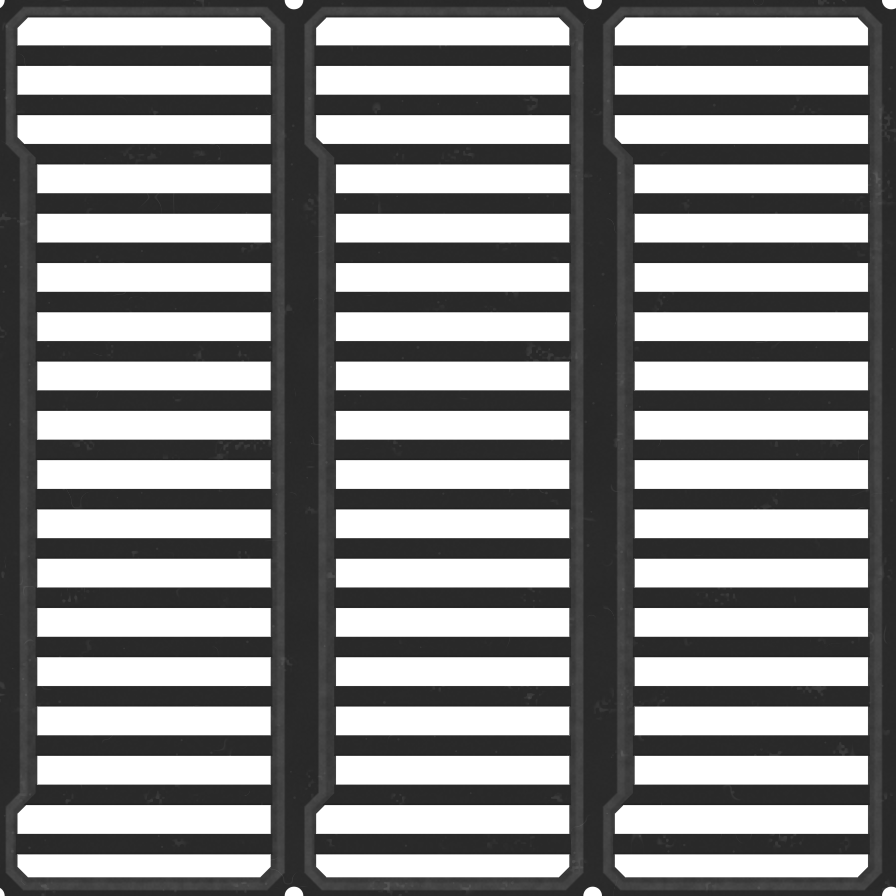
Reproduce this pattern procedurally as a WebGL 2 fragment shader.

```glsl
#version 300 es
precision highp float;
// Three dark louvred grille panels with bevelled, notched frames and faint wear.

#define UNITS 768.0        // design units across the canvas
#define PANEL_WIDTH 256.0  // three panels across, one down
#define SLAT_PITCH 42.24
#define SLAT_HALF 8.8
#define SLAT_FIRST 47.7    // centre of the top slat
#define NOTCH_CENTRE 407.5
#define HOLE_RADIUS 8.0
#define RIDGE_WIDTH 6.5
#define WEAR 0.085

uniform vec2 u_resolution;
out vec4 fragColor;

const vec3 METAL = vec3(0.162);
const vec3 RIDGE = vec3(0.268);
const vec3 BEVEL = vec3(0.228);
const vec3 OPEN = vec3(1.0);

float hash(vec2 p) {
    vec3 q = fract(vec3(p.xyx) * 0.1031);
    q += dot(q, q.yzx + 33.33);
    return fract((q.x + q.y) * q.z);
}

float noise(vec2 p) {
    vec2 i = floor(p), f = fract(p);
    f = f * f * (3.0 - 2.0 * f);
    float low = mix(hash(i), hash(i + vec2(1, 0)), f.x);
    float high = mix(hash(i + vec2(0, 1)), hash(i + vec2(1, 1)), f.x);
    return mix(low, high, f.y);
}

// Chamfered box with a long shallow notch cut into its left side.
float notchedPanel(vec2 p, vec2 lo, vec2 hi, float chamfer, float depth, float halfLength) {
    vec2 side = max(lo - p, p - hi);
    vec2 q = abs(p - 0.5 * (lo + hi)) - 0.5 * (hi - lo);
    float box = max(max(side.x, side.y), (q.x + q.y + chamfer) * 0.7071);
    float slope = (halfLength - abs(p.y - NOTCH_CENTRE) - (p.x - lo.x)) * 0.7071;
    return max(box, min(lo.x + depth - p.x, slope));
}

float cover(float d, float aa) {
    return 1.0 - smoothstep(-0.5 * aa, 0.5 * aa, d);
}

// Sparse round dust specks, at most one per grid square.
float specks(vec2 p) {
    vec2 id = floor(p / 16.0);
    vec2 centre = 3.0 + 10.0 * vec2(hash(id + 7.1), hash(id + 19.7));
    float radius = 0.5 + 0.9 * hash(id + 41.3);
    float present = step(0.86, hash(id + 3.9));
    return present * (1.0 - smoothstep(radius * 0.4, radius + 0.5, length(p - id * 16.0 - centre)));
}

// Scuffed patches, short hairlines and dust.
float wear(vec2 p) {
    float patches = smoothstep(0.78, 0.95, noise(p / 19.0 + 5.0));
    float scuff = patches * smoothstep(0.5, 0.85, noise(p / 2.6));
    float hairline = 1.0 - smoothstep(0.0, 0.035, abs(noise(p / 13.0 + 60.0) - 0.5));
    hairline *= smoothstep(0.79, 0.93, noise(p / 21.0 + 90.0));
    return scuff * 0.8 + hairline * 0.55 + specks(p) * 0.6;
}

void main() {
    // Design units, with y measured down from the top edge
    vec2 p = gl_FragCoord.xy / u_resolution * UNITS;
    p.y = UNITS - p.y;
    float aa = 1.3 * UNITS / min(u_resolution.x, u_resolution.y);
    vec2 cell = vec2(mod(p.x, PANEL_WIDTH), p.y);

    // Frame outline, opening and slats
    float rim = notchedPanel(cell, vec2(5, 6), vec2(244, 763), 15.0, 12.0, 284.0);
    float opening = notchedPanel(cell, vec2(15, 15), vec2(232, 752), 9.0, 17.0, 290.0);
    float slatY = mod(cell.y - SLAT_FIRST + 0.5 * SLAT_PITCH, SLAT_PITCH) - 0.5 * SLAT_PITCH;
    float slat = abs(slatY) - SLAT_HALF;

    // Flat metal with fine grain
    float grain = noise(p / 1.7) - 0.5;
    vec3 color = METAL + 0.008 * grain + 0.008 * (noise(p / 30.0) - 0.5);

    // Bevel: bright outer ridge falling to a dimmer inner slope
    float mottle = 0.03 * (noise(p / 6.0 + 30.0) - 0.5) + 0.02 * grain;
    vec3 bevel = mix(RIDGE, BEVEL, smoothstep(RIDGE_WIDTH - 1.5, RIDGE_WIDTH + 1.5, -rim));
    color = mix(color, bevel + mottle, cover(rim, aa + 1.0));

    // Slats overlap the bevel slightly, with a shaded lower edge
    float shade = 0.035 * smoothstep(SLAT_HALF - 2.5, SLAT_HALF, slatY);
    vec3 slatColor = METAL + 0.006 * grain - shade;
    float slatShape = max(opening - 1.5, slat);
    color = mix(color, slatColor, cover(slatShape, aa));
    color += WEAR * wear(p);

    // Gaps between slats
    color = mix(color, OPEN, cover(max(opening, -slat), aa));

    // Round holes between the panels, on the top and bottom edges
    vec2 toHole = vec2(mod(p.x + 4.0 + 0.5 * PANEL_WIDTH, PANEL_WIDTH) - 0.5 * PANEL_WIDTH,
                       min(p.y, UNITS - p.y));
    color = mix(color, OPEN, cover(length(toHole) - HOLE_RADIUS, aa));

    fragColor = vec4(color, 1.0);
}
```
